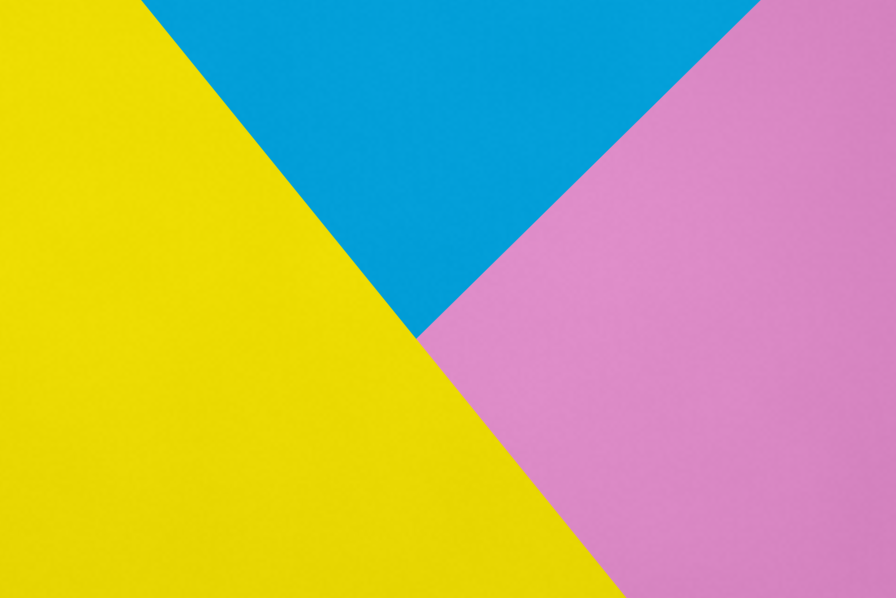
This background is drawn by a Shadertoy shader. Its source:

```glsl
// Three sheets of coloured paper, yellow, blue and pink, meeting at one point.

float hash(vec2 p) {
    return fract(sin(dot(p, vec2(127.1, 311.7))) * 43758.5453);
}

float valueNoise(vec2 p) {
    vec2 cell = floor(p), f = fract(p);
    f = f * f * (3.0 - 2.0 * f);
    return mix(mix(hash(cell), hash(cell + vec2(1, 0)), f.x),
               mix(hash(cell + vec2(0, 1)), hash(cell + vec2(1, 1)), f.x), f.y);
}

// Signed distance to the line through a and b, positive on its left
float lineDistance(vec2 p, vec2 a, vec2 b) {
    vec2 along = normalize(b - a), q = p - a;
    return along.x * q.y - along.y * q.x;
}

void mainImage(out vec4 fragColor, in vec2 fragCoord) {
    vec2 uv = fragCoord / iResolution.xy;
    vec2 p = uv * vec2(1.5, 1.0);
    float soft = 0.8 / iResolution.y;

    // Paper colours, each with a slight falloff of light
    vec3 yellow = mix(vec3(0.905, 0.838, 0.005), vec3(0.93, 0.865, 0.005),
                      smoothstep(0.0, 0.6, uv.y));
    vec3 blue = mix(vec3(0.005, 0.612, 0.84), vec3(0.01, 0.625, 0.85), uv.y);
    vec3 pink = mix(vec3(0.872, 0.55, 0.785), vec3(0.825, 0.5, 0.74),
                    smoothstep(0.1, 1.0, length(p - vec2(0.85, 0.55))));

    // Straight seams between the sheets
    float diagonal = lineDistance(p, vec2(0.2363, 1.0), vec2(1.0488, 0.0));
    float rising = lineDistance(p, vec2(0.697, 0.4336), vec2(1.2734, 1.0));
    vec3 color = mix(pink, blue, smoothstep(-soft, soft, rising));
    color = mix(yellow, color, smoothstep(-soft, soft, diagonal));

    // Faint paper grain and broad mottling
    color += 0.010 * (valueNoise(p * 160.0) - 0.5);
    color += 0.008 * (valueNoise(p * 9.0) - 0.5);

    fragColor = vec4(clamp(color, 0.0, 1.0), 1.0);
}
```
